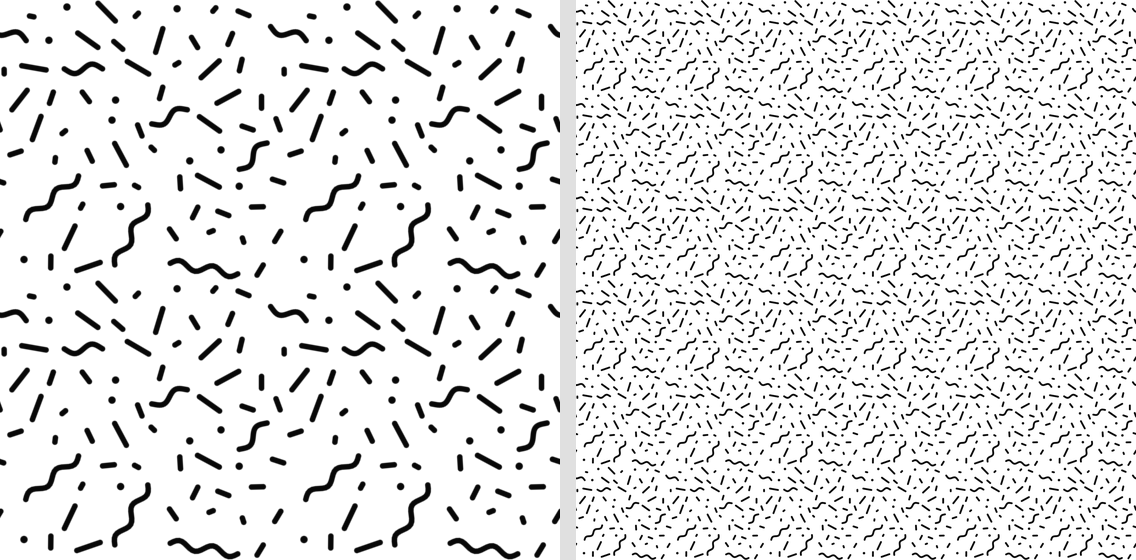
Left, the tile; right, the same tile 3 across and 3 down.
Reproduce this pattern procedurally as a three.js fragment shader.

```glsl
// Black confetti of dots, round-ended dashes and wavy squiggles on white, in a repeating tile.
varying vec2 vUv;

#define TILES 2.0                 // repeats across and up
#define CELLS vec2(8.0, 10.0)     // dash cells per tile; rows must be even
#define SQUIGGLES 7               // squiggles per tile
#define STROKE 0.0097             // half line width, in tiles
#define DOT 0.0130                // dot radius
#define WAVE_LENGTH 0.122
#define WAVE_HEIGHT 0.0145
#define CLEARANCE 0.046           // empty margin around a squiggle axis
#define SOFT 0.0032               // half width of the smoothed edge
#define INK vec3(0.03)
#define PAPER vec3(1.0)

const float TAU = 6.28318;
const int WAVE_STEPS = 24;

vec3 hash3(vec2 c) {
  vec3 s = vec3(dot(c, vec2(127.1, 311.7)), dot(c, vec2(269.5, 183.3)), dot(c, vec2(419.2, 371.9)));
  return fract(sin(s + 2.7) * 43758.5);
}

// Offset to the nearest copy on the wrapped tile.
vec2 wrapOffset(vec2 d) {
  return d - floor(d + 0.5);
}

// Distance to the segment from -h to h.
float segmentDistance(vec2 p, vec2 h) {
  float t = dot(p, h) / max(dot(h, h), 1e-7);
  return length(p - h * clamp(t, -1.0, 1.0));
}

// Centre (xy) and half axis (zw) of squiggle i, spread on a wrapped lattice.
vec4 squiggleAxis(float i) {
  vec2 centre = vec2(0.03, 0.88) + vec2(i, 3.0 * i) / float(SQUIGGLES);
  centre += 0.018 * sin(i * vec2(2.3, 4.1));
  float angle = 1.6 * fract(i * 0.618) - 0.3;
  float halfLength = mix(0.068, 0.122, mod(i, 2.0));
  return vec4(centre, halfLength * vec2(cos(angle), sin(angle)));
}

float axisDistance(vec2 p) {
  float d = 1.0;
  for (int i = 0; i < SQUIGGLES; i++) {
    vec4 axis = squiggleAxis(float(i));
    d = min(d, segmentDistance(wrapOffset(p - axis.xy), axis.zw));
  }
  return d;
}

vec2 wavePoint(float x) {
  return vec2(x, WAVE_HEIGHT * sin(TAU * x / WAVE_LENGTH));
}

float squiggleDistance(vec2 p) {
  float d = 1.0;
  for (int i = 0; i < SQUIGGLES; i++) {
    vec4 axis = squiggleAxis(float(i));
    float halfLength = length(axis.zw);
    vec2 dir = axis.zw / halfLength;
    vec2 q = wrapOffset(p - axis.xy);
    if (length(q) > halfLength + 0.05) continue;
    q = vec2(dot(q, dir), dot(q, vec2(-dir.y, dir.x)));
    vec2 a = wavePoint(-halfLength);
    for (int k = 1; k <= WAVE_STEPS; k++) {
      vec2 b = wavePoint(halfLength * (2.0 * float(k) / float(WAVE_STEPS) - 1.0));
      d = min(d, segmentDistance(q - 0.5 * (a + b), 0.5 * (b - a)));
      a = b;
    }
  }
  return d - STROKE;
}

// Half length by kind: dot, tiny, medium or long.
float dashHalfLength(float kind) {
  if (kind < 0.17) return 0.0;
  if (kind < 0.42) return 0.008;
  return kind < 0.78 ? 0.021 : 0.044;
}

// Dots and dashes, jittered in staggered cells and kept off the squiggles.
float dashDistance(vec2 p) {
  float d = 1.0;
  for (int j = -1; j <= 1; j++) {
    float row = floor(p.y * CELLS.y) + float(j);
    float stagger = 0.5 * mod(row, 2.0);
    for (int i = -1; i <= 1; i++) {
      vec2 cell = vec2(floor(p.x * CELLS.x - stagger) + float(i), row);
      vec2 id = mod(cell, CELLS);
      vec3 rnd = hash3(id);
      float halfLength = dashHalfLength(hash3(id + 17.0).x);
      vec2 centre = (cell + vec2(0.5 + stagger, 0.5)) / CELLS;
      centre += (rnd.xy - 0.5) * (0.056 - 0.9 * halfLength);
      float angle = 0.5 * TAU * rnd.z;
      vec2 h = halfLength * vec2(cos(angle), sin(angle));
      if (min(axisDistance(centre + h), axisDistance(centre - h)) < CLEARANCE) continue;
      float radius = halfLength > 0.0 ? STROKE : DOT;
      d = min(d, segmentDistance(p - centre, h) - radius);
    }
  }
  return d;
}

void main() {
  vec2 p = fract(vUv * TILES);
  float d = min(squiggleDistance(p), dashDistance(p));
  gl_FragColor = vec4(mix(INK, PAPER, smoothstep(-SOFT, SOFT, d)), 1.0);
}
```
